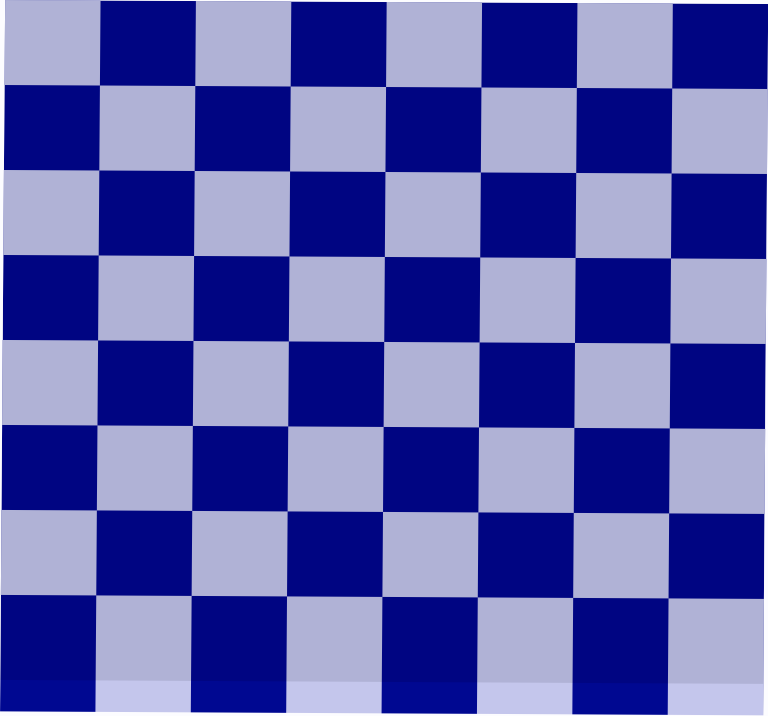
Write a WebGL 2 fragment shader that draws this pattern.

```glsl
#version 300 es
precision highp float;

uniform vec2 u_resolution;
out vec4 fragColor;

const vec3 PAPER = vec3(0.99, 0.99, 1.0);
const vec3 PALE = vec3(0.69, 0.70, 0.84);
const vec3 NAVY = vec3(0.0, 0.02, 0.51);
const vec3 PALE_STRIP = vec3(0.77, 0.775, 0.925);
const vec3 NAVY_STRIP = vec3(0.0, 0.03, 0.57);

const float CELLS = 8.0;
const float STRIP_HEIGHT = 0.37;             // in rows
const vec2 PITCH = vec2(0.1242, 0.1187);     // cell size on the canvas
const vec2 LEAN = vec2(0.0067, 0.0056);      // skew of columns and rows

// Canvas position to cell coordinates, rows counted from the top
vec2 toCells(vec2 uv, vec2 lean, vec2 pitch) {
    vec2 p = vec2(uv.x, 1.0 - uv.y);
    p -= lean * vec2(1.0 - p.y, p.x);
    return p / pitch;
}

// Smooth 0 to 1 step centred on d = 0
float coverage(float d, float blur) {
    return clamp(d / blur + 0.5, 0.0, 1.0);
}

// 1 in even cells, 0 in odd cells
float alternate(float x, float blur) {
    float d = 0.5 - abs(mod(x + 0.5, 2.0) - 1.0);
    return coverage(d, blur);
}

// 1 where the two axes share the same parity
float checker(vec2 cell, vec2 blur) {
    float a = alternate(cell.x, blur.x);
    float b = alternate(cell.y, blur.y);
    return mix(1.0 - b, b, a);
}

// 1 inside the rectangle from the origin to size
float boxMask(vec2 p, vec2 size, vec2 blur) {
    vec2 d = min(p, size - p);
    return coverage(d.x, blur.x) * coverage(d.y, blur.y);
}

void main() {
    vec2 uv = gl_FragCoord.xy / u_resolution;
    vec2 cell = toCells(uv, LEAN, PITCH);
    vec2 blur = fwidth(cell);

    // The last row extends down through the strip
    float pale = checker(vec2(cell.x, min(cell.y, CELLS - 0.5)), blur);
    vec3 board = mix(NAVY, PALE, pale);

    // Brighter strip along the bottom
    vec3 strip = mix(NAVY_STRIP, PALE_STRIP, pale);
    board = mix(board, strip, coverage(cell.y - CELLS, blur.y));

    // Paper around the skewed board
    float inside = boxMask(cell, vec2(CELLS, CELLS + STRIP_HEIGHT), blur);
    fragColor = vec4(mix(PAPER, board, inside), 1.0);
}
```
